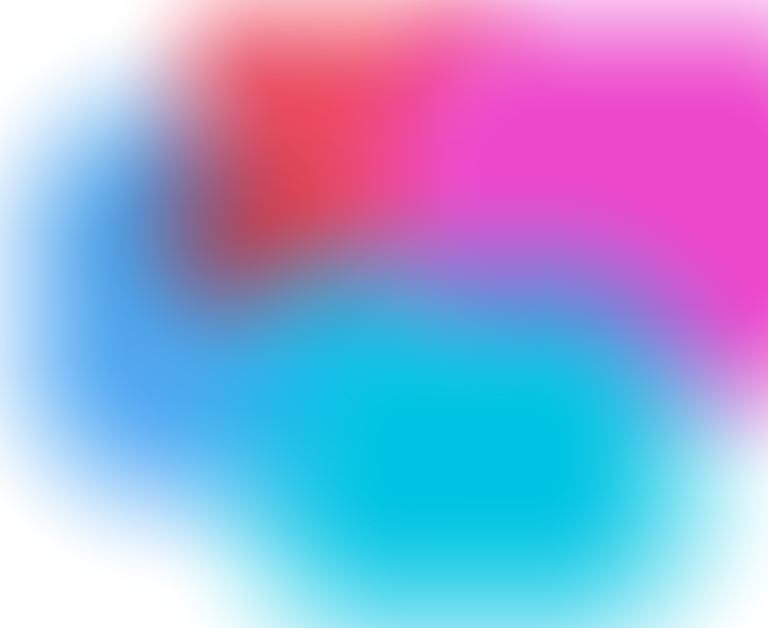
Give the GLSL for this background, as a WebGL 1 fragment shader.

```glsl
precision highp float;
// Soft mesh-like gradient: four blurred rounded boxes (blue, red, pink, cyan)
// are laid over white, one above the other. A dim spot deepens the seam
// where blue meets red.

#define PAPER vec3(1.0, 1.0, 1.0)
#define BLUE vec3(0.33, 0.67, 0.96)
#define RED vec3(0.95, 0.30, 0.38)
#define PINK vec3(0.93, 0.28, 0.80)
#define CYAN vec3(0.00, 0.77, 0.89)
#define SHADE_DEPTH 0.20
#define SHADE_RADIUS 0.17
#define LAYOUT_ASPECT 1.225

uniform vec2 u_resolution;

// Signed distance to a box with rounded corners
float roundedBox(vec2 p, vec2 halfSize, float radius) {
  vec2 q = abs(p) - halfSize + radius;
  return length(max(q, 0.0)) + min(max(q.x, q.y), 0.0) - radius;
}

// Coverage of a blurred box: 1 inside, 0.5 on the edge, 0 outside
float softBox(vec2 p, vec2 center, vec2 halfSize, float radius, float blur) {
  float d = roundedBox(p - center, halfSize, radius);
  return 1.0 - smoothstep(-blur, blur, d);
}

void main() {
  // Height is 1, width is LAYOUT_ASPECT, origin at the lower left
  vec2 p = gl_FragCoord.xy / u_resolution * vec2(LAYOUT_ASPECT, 1.0);

  // Blue on the left, then red and pink along the top
  vec3 color = PAPER;
  color = mix(color, BLUE, softBox(p, vec2(0.367, 0.520), vec2(0.320, 0.310), 0.24, 0.16));
  color = mix(color, RED, softBox(p, vec2(0.555, 0.757), vec2(0.243, 0.220), 0.12, 0.16));
  color = mix(color, PINK, softBox(p, vec2(1.006, 0.665), vec2(0.383, 0.303), 0.25, 0.16));

  // Dim seam between blue and red
  vec2 fromSeam = (p - vec2(0.350, 0.630)) / SHADE_RADIUS;
  color *= 1.0 - SHADE_DEPTH * exp(-dot(fromSeam, fromSeam));

  // Wide cyan pool over the lower middle
  color = mix(color, CYAN, softBox(p, vec2(0.751, 0.273), vec2(0.335, 0.264), 0.24, 0.208));

  gl_FragColor = vec4(color, 1.0);
}
```
